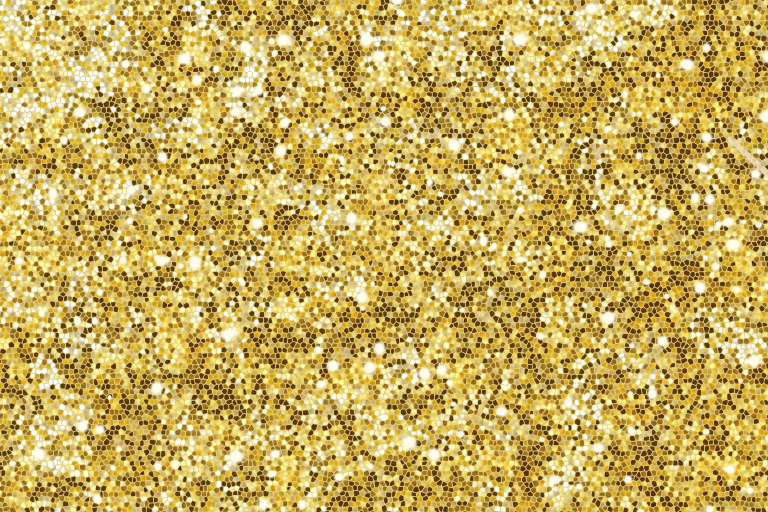
Give the GLSL for this texture, as a Shadertoy shader.

```glsl
const float FLAKES = 100.0;        // flakes per canvas height
const float JITTER = 0.62;         // irregularity of flake centres
const float CLUSTER = 0.17;        // patch frequency relative to a flake
const float CLUSTER_TONE = 0.55;   // how strongly patches lighten or darken
const float CLUSTER_WARMTH = 0.9;  // how strongly patches shift in hue
const float SPARK_GRID = 0.22;     // sparkle cells relative to a flake
const float SPARK_SHARE = 0.25;    // share of sparkle cells that are lit
const float TILT = 0.22;           // shading across one flake
const vec2 RIM = vec2(0.04, 0.28); // fade from rim to flake face
const vec3 RIM_COLOR = vec3(0.89, 0.80, 0.47);
const vec3 SPARK_COLOR = vec3(1.0, 0.99, 0.92);
const vec3 FIBRE_COLOR = vec3(0.95, 0.89, 0.76);
const vec2 FIBRE_START = vec2(1.428, 0.727);
const vec2 FIBRE_END = vec2(1.51, 0.65);
const int AA = 2;

const vec3 GOLD[6] = vec3[6](
    vec3(0.35, 0.22, 0.03),  // shadow
    vec3(0.60, 0.44, 0.11),  // bronze
    vec3(0.83, 0.66, 0.12),  // gold
    vec3(0.80, 0.70, 0.42),  // tan
    vec3(0.92, 0.85, 0.46),  // straw
    vec3(0.99, 0.97, 0.80)); // cream
const float TONE_LIMIT[5] = float[5](0.17, 0.39, 0.57, 0.68, 0.84);

vec3 hash3(vec2 p) {
    vec3 q = fract(p.xyx * vec3(0.1031, 0.1030, 0.0973));
    q += dot(q, q.yxz + 33.33);
    return fract((q.xxy + q.yzz) * q.zyx);
}

// Smooth cellular noise: random values blended around scattered points
vec2 clusterNoise(vec2 p) {
    vec2 cell = floor(p), sum = vec2(0.0);
    float total = 0.0;
    for (int y = -1; y <= 1; y++)
    for (int x = -1; x <= 1; x++) {
        vec2 id = cell + vec2(x, y);
        vec3 h = hash3(id + 71.0);
        vec2 d = id + 0.25 + 0.5 * h.xy - p;
        float weight = exp(-4.0 * dot(d, d));
        sum += weight * vec2(h.z, hash3(id + 213.0).x);
        total += weight;
    }
    return sum / total - 0.5;
}

vec3 flakeColor(vec2 id, vec2 offset) {
    vec3 h = hash3(id + 419.0);
    vec2 patchValue = clusterNoise(id * CLUSTER);
    vec2 place = id / FLAKES;
    float light = 0.07 * (0.7 - place.x) + 0.06 * (place.y - 0.5);
    float tone = h.x + CLUSTER_TONE * patchValue.x + light;

    vec3 color = GOLD[0];
    for (int i = 0; i < 5; i++)
        color = tone > TONE_LIMIT[i] ? GOLD[i + 1] : color;

    float warmth = CLUSTER_WARMTH * patchValue.y - 1.5 * light;
    color *= vec3(1.0, 1.0 - 0.15 * warmth, 1.0 - warmth);
    float angle = 6.2832 * h.y;
    float shade = dot(offset, vec2(cos(angle), sin(angle)));
    return color * (0.94 + 0.12 * h.z + TILT * shade);
}

// Staggered Voronoi cells with pale rims
vec3 flakes(vec2 p) {
    vec2 cell = floor(p), nearId = cell, nearOffset = vec2(0.0);
    float first = 9.0, second = 9.0;
    for (int y = -1; y <= 1; y++)
    for (int x = -1; x <= 1; x++) {
        vec2 id = cell + vec2(x, y);
        vec2 center = id + 0.5 + JITTER * (hash3(id).xy - 0.5);
        center.x += 0.5 * mod(id.y, 2.0) - 0.25;
        float d = length(p - center);
        if (d < first) {
            second = first;
            first = d;
            nearId = id;
            nearOffset = p - center;
        } else second = min(second, d);
    }
    float face = smoothstep(RIM.x, RIM.y, second - first);
    return mix(RIM_COLOR, flakeColor(nearId, nearOffset), face);
}

// Scattered glints, some larger than a flake
float sparkles(vec2 p) {
    vec2 q = p * SPARK_GRID, cell = floor(q);
    float glow = 0.0;
    for (int y = -1; y <= 1; y++)
    for (int x = -1; x <= 1; x++) {
        vec2 id = cell + vec2(x, y);
        vec3 h = hash3(id + 977.0), k = hash3(id + 1531.0);
        vec2 d = (q - id - h.xy) / SPARK_GRID;
        d.x *= 0.8 + 0.5 * k.y;
        float radius = mix(0.45, 1.25, k.x * k.x);
        float lit = step(h.z, SPARK_SHARE);
        glow = max(glow, lit * (1.0 - smoothstep(0.6, 1.5, length(d) / radius)));
    }
    return glow;
}

float fibre(vec2 uv) {
    vec2 a = uv - FIBRE_START, b = FIBRE_END - FIBRE_START;
    float d = length(a - b * clamp(dot(a, b) / dot(b, b), 0.0, 1.0));
    return 1.0 - smoothstep(0.004, 0.008, d);
}

void mainImage(out vec4 fragColor, in vec2 fragCoord) {
    vec3 sum = vec3(0.0);
    for (int j = 0; j < AA; j++)
    for (int i = 0; i < AA; i++) {
        vec2 sub = (vec2(i, j) + 0.5) / float(AA) - 0.5;
        vec2 uv = (fragCoord + sub) / iResolution.y;
        vec3 color = flakes(uv * FLAKES);
        color = mix(color, SPARK_COLOR, sparkles(uv * FLAKES));
        color = mix(color, FIBRE_COLOR, 0.85 * fibre(uv));
        sum += clamp(color, 0.0, 1.0);
    }
    fragColor = vec4(sum / float(AA * AA), 1.0);
}
```
